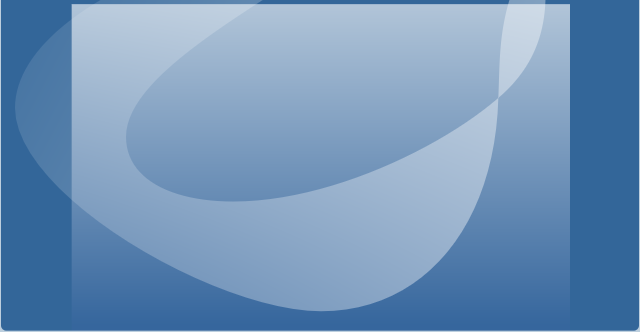
Reproduce this background procedurally as a Shadertoy shader.

```glsl
// Adds one cubic arc to the ribbon outline: x keeps the nearest distance,
// y flips sign at each crossing of a horizontal ray (even-odd fill).
void addArc(inout vec2 outline, vec2 p, vec2 a, vec2 b, vec2 c, vec2 d) {
    const int STEPS = 24;
    vec2 from = a;
    for (int i = 1; i <= STEPS; i++) {
        float t = float(i) / float(STEPS), s = 1.0 - t;
        vec2 to = s*s*s*a + 3.0*s*s*t*b + 3.0*s*t*t*c + t*t*t*d;
        vec2 edge = to - from, rel = p - from;
        float along = clamp(dot(rel, edge) / dot(edge, edge), 0.0, 1.0);
        outline.x = min(outline.x, length(rel - edge * along));
        if ((from.y > p.y) != (to.y > p.y) && rel.x < edge.x * rel.y / edge.y)
            outline.y = -outline.y;
        from = to;
    }
}

// Signed distance to the self-crossing ribbon; its ends lie above the canvas.
float ribbonDistance(vec2 p) {
    vec2 outline = vec2(10.0, 1.0);
    vec2 knot = vec2(1.495, 0.705);

    // Outer sweep
    vec2 left = vec2(0.045, 0.675), bottom = vec2(0.963, 0.0625);
    addArc(outline, p, vec2(0.375, 1.04), vec2(0.175, 0.94), vec2(0.045, 0.81), left);
    addArc(outline, p, left, vec2(0.045, 0.412), vec2(0.65, 0.0625), bottom);
    addArc(outline, p, bottom, vec2(1.275, 0.0625), vec2(1.485, 0.325), knot);
    addArc(outline, p, knot, vec2(1.5, 0.825), vec2(1.495, 0.925), vec2(1.55, 1.0625));

    // Inner sweep
    left = vec2(0.378, 0.588);
    bottom = vec2(0.7, 0.393);
    addArc(outline, p, vec2(0.85, 1.04), vec2(0.625, 0.895), vec2(0.378, 0.738), left);
    addArc(outline, p, left, vec2(0.378, 0.462), vec2(0.512, 0.393), bottom);
    addArc(outline, p, bottom, vec2(0.988, 0.393), vec2(1.325, 0.557), knot);
    addArc(outline, p, knot, vec2(1.612, 0.805), vec2(1.645, 0.925), vec2(1.635, 1.0625));
    return outline.x * outline.y;
}

float boxDistance(vec2 p, vec2 low, vec2 high, float radius) {
    vec2 q = abs(p - 0.5 * (low + high)) - 0.5 * (high - low) + radius;
    return length(max(q, 0.0)) + min(max(q.x, q.y), 0.0) - radius;
}

float coverage(float dist) {
    return clamp(0.5 - dist * iResolution.y, 0.0, 1.0);
}

void mainImage(out vec4 fragColor, in vec2 fragCoord) {
    vec2 p = fragCoord / iResolution.xy * vec2(1.92, 1.0);
    vec3 color = vec3(0.2, 0.4, 0.6);

    // Panel of white that fades out downwards
    float panel = coverage(boxDistance(p, vec2(0.215, 0.0), vec2(1.71, 0.9875), 0.0));
    float fade = 0.62 * clamp((p.y - 0.02) / 0.97, 0.0, 1.0);
    color = mix(color, vec3(1.0), panel * fade);
    color += panel * vec3(0.01, 0.0, 0.015) * (1.0 - p.y);

    // Translucent ribbon, denser to the lower right
    float density = 0.17 + 0.19 * p.x - 0.1 * p.y;
    color = mix(color, vec3(1.0), coverage(ribbonDistance(p)) * density);

    // Pale rim with rounded lower corners
    float card = coverage(boxDistance(p, vec2(0.003, 0.004), vec2(1.917, 1.1), 0.016));
    color = mix(vec3(0.74, 0.81, 0.87), color, card);

    fragColor = vec4(color, 1.0);
}
```
